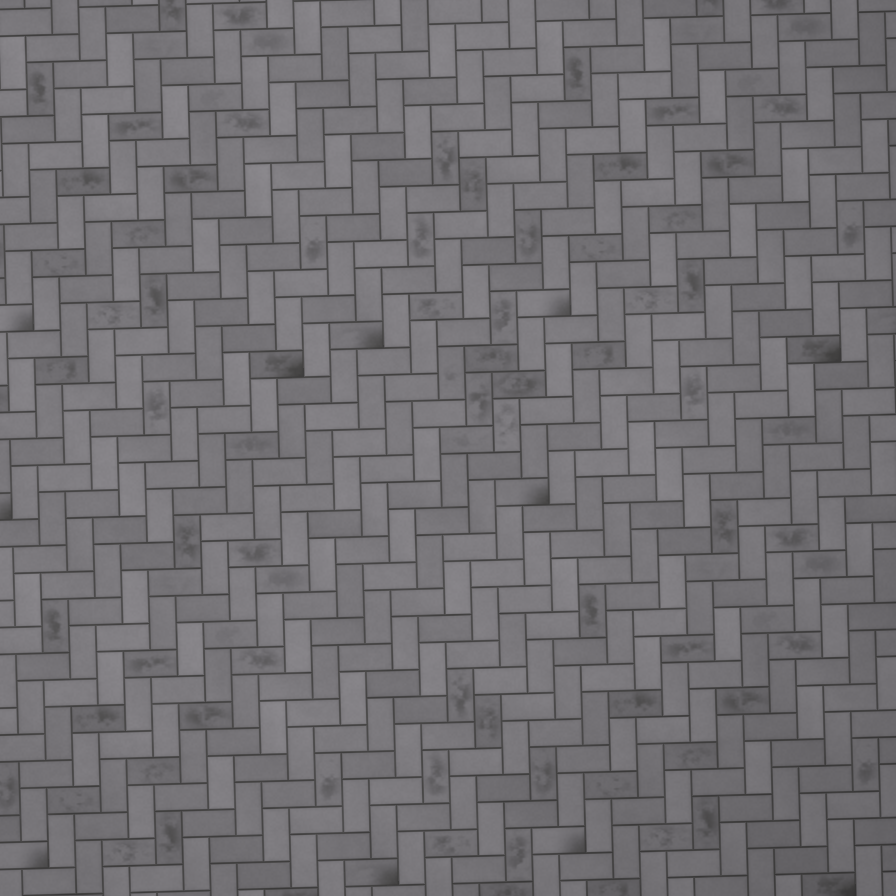
Write a WebGL 2 fragment shader that draws this texture.

```glsl
#version 300 es
precision highp float;

#define UNITS 33.35            // brick widths along the canvas height
#define TILT 0.028             // rotation of the paving, radians
#define ANCHOR vec2(0.3407, 0.5191)
#define PERIOD 20.0            // brick widths before the wear repeats
#define JOINT 0.034            // half width of a joint, in brick widths
#define JOINT_TONE 0.235
#define BRICK_TONE 0.478
#define TONE_SPREAD 0.055
#define STAIN_DEPTH 0.12
#define SCORCH_DEPTH 0.17
#define TINT vec3(1.0, 0.982, 1.014)

uniform vec2 u_resolution;
out vec4 outColor;

float hash(vec2 p) {
    vec3 a = fract(p.xyx * 0.1031);
    a += dot(a, a.yzx + 33.33);
    return fract((a.x + a.y) * a.z);
}

float noise(vec2 p) {
    vec2 i = floor(p), f = fract(p);
    f = f * f * (3.0 - 2.0 * f);
    return mix(mix(hash(i), hash(i + vec2(1, 0)), f.x),
               mix(hash(i + vec2(0, 1)), hash(i + vec2(1, 1)), f.x), f.y);
}

float cloud(vec2 p) {
    return 0.55 * noise(p) + 0.3 * noise(p * 2.1 + 17.0) + 0.15 * noise(p * 4.3 + 41.0);
}

// Finds the herringbone brick at p: its lower left corner, and whether it lies flat.
vec2 brickCorner(vec2 p, out bool flatBrick) {
    vec2 cell = floor(p);
    float k = mod(cell.x + cell.y, 4.0);
    flatBrick = k < 1.5;
    vec2 along = flatBrick ? vec2(1, 0) : vec2(0, 1);
    return cell - along * mod(k, 2.0);
}

// Tone of a brick face; q is the position inside the brick.
float brickTone(vec2 q, vec2 size, vec2 id, bool flatBrick) {
    float shade = hash(id + 3.7);
    float wear = hash(id + 61.3);
    float slope = hash(id + 127.9) - 0.5;
    vec2 grain = q + id * 7.0;
    vec2 centred = q / size - 0.5;
    float clouds = cloud(grain * vec2(2.2, 2.8));

    float tone = BRICK_TONE + TONE_SPREAD * (shade - 0.5);
    tone += flatBrick ? -0.01 : 0.008;
    tone += 0.04 * slope * (centred.x + centred.y);
    tone += 0.022 * (clouds - 0.5) + 0.014 * (noise(grain * 13.0) - 0.5);

    // Mottled stains, strongest near the middle of the brick
    float stained = smoothstep(0.74, 0.92, wear);
    float middle = 1.0 - smoothstep(0.1, 0.62, length(centred));
    tone -= stained * (0.025 + STAIN_DEPTH * middle * smoothstep(0.3, 0.72, clouds));

    // A few flat bricks are scorched towards one lower corner
    float scorched = flatBrick ? step(0.97, hash(id + 211.1)) : 0.0;
    float corner = smoothstep(0.7, 2.0, q.x) * (1.0 - smoothstep(0.1, 1.1, q.y));
    return tone - scorched * SCORCH_DEPTH * corner;
}

void main() {
    vec2 uv = gl_FragCoord.xy / u_resolution.y;
    float pixel = UNITS / u_resolution.y;
    float c = cos(TILT), s = sin(TILT);
    vec2 p = mat2(c, -s, s, c) * (uv - ANCHOR) * UNITS;

    bool flatBrick;
    vec2 corner = brickCorner(p, flatBrick);
    vec2 q = p - corner;
    vec2 size = flatBrick ? vec2(2, 1) : vec2(1, 2);
    vec2 id = mod(corner, PERIOD);
    float tone = brickTone(q, size, id, flatBrick);

    // Joints, a little fainter upright than level, with a soft grimy rim
    vec2 edge = min(q, size - q);
    float soft = max(0.03, 0.7 * pixel);
    vec2 line = 1.0 - smoothstep(vec2(JOINT - soft), vec2(JOINT + soft), edge);
    float joint = max(line.x * 0.86, line.y) * (0.82 + 0.18 * noise(p * 1.7 + 90.0));
    float rim = 1.0 - smoothstep(0.0, 0.2, min(edge.x, edge.y));
    tone = mix(tone - 0.025 * rim, JOINT_TONE, joint);

    // Broad light falling off to the lower right
    float falloff = smoothstep(0.35, 1.05, length(uv - vec2(0.3, 0.62)));
    float light = 1.03 - 0.2 * falloff;
    vec3 tint = mix(vec3(1.0, 0.985, 0.98), TINT, smoothstep(0.25, 0.42, tone));
    outColor = vec4(tone * light * tint, 1.0);
}
```
